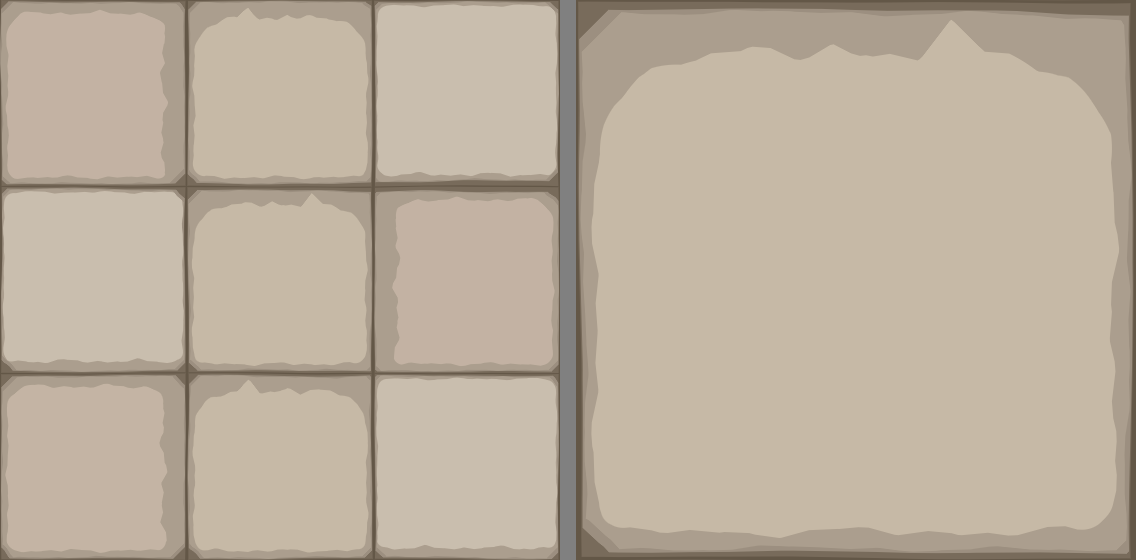
Left: the whole. Right: its middle third, enlarged.
A Shadertoy shader for this texture:

```glsl
const vec3 GROUT  = vec3(0.47, 0.42, 0.355);
const vec3 CRACK  = vec3(0.39, 0.34, 0.28);
const vec3 SHADOW = vec3(0.61, 0.56, 0.50);
const vec3 RIM    = vec3(0.67, 0.62, 0.555);
const vec3 ROSE   = vec3(0.765, 0.70, 0.64);
const vec3 SAND   = vec3(0.777, 0.725, 0.65);
const vec3 PALE   = vec3(0.79, 0.745, 0.682);

float hash(vec2 p) {
    return fract(sin(dot(p, vec2(12.7, 78.2))) * 437.5);
}

float triangleWave(float x) {
    return asin(sin(x)) * 0.63662;
}

// Layered sines folded into straight, chipped segments, range -1 to 1
float facets(float t, float seed) {
    return 0.45 * triangleWave(t * 17.0 + seed * 2.3)
         + 0.33 * triangleWave(t * 31.0 + seed * 5.1)
         + 0.22 * triangleWave(t * 59.0 + seed * 3.7);
}

float cover(float d, float pixel) {
    return clamp(0.5 - d / pixel, 0.0, 1.0);
}

float spike(float x, float center, float halfWidth) {
    return max(0.0, 1.0 - abs(x - center) / halfWidth);
}

float roundBox(vec2 p, vec2 halfSize, float radius) {
    vec2 q = abs(p) - halfSize + radius;
    return length(max(q, 0.0)) + min(max(q.x, q.y), 0.0) - radius;
}

// Worn face inside a tile; margins are left, right, bottom, top
float faceDistance(vec2 p, vec4 margins, float topRadius, float peak, float seed) {
    vec2 side = step(0.5, p);
    vec2 margin = mix(margins.xz, margins.yw, side);
    vec2 wear = vec2(facets(p.y, seed + side.x * 4.0),
                     facets(p.x, seed + 2.0 + side.y * 4.0));
    vec2 q = p + wear * (0.004 + 0.2 * margin);
    q.y -= side.y * peak * (spike(p.x, 0.33, 0.06) + 0.5 * spike(p.x, 0.54, 0.07));
    vec2 lo = margins.xz;
    vec2 hi = 1.0 - margins.yw;
    return roundBox(q - 0.5 * (lo + hi), 0.5 * (hi - lo), mix(0.05, topRadius, side.y));
}

// Joint of uneven width along one grid line
float jointDistance(float offset, float along, float halfWidth, float seed) {
    float drift = 0.006 * facets(along * 0.17, seed);
    float swell = 1.0 + 0.5 * facets(along * 0.23, seed + 3.0);
    return abs(offset + drift) - halfWidth * swell;
}

void mainImage(out vec4 fragColor, in vec2 fragCoord) {
    const float TILES = 3.0;
    vec2 grid = fragCoord / iResolution.xy * TILES;
    float pixel = TILES / min(iResolution.x, iResolution.y);
    vec2 cell = min(floor(grid), TILES - 1.0);
    vec2 p = grid - cell;

    // The middle row mirrors the order and shape of the three tile kinds
    float kind = cell.x;
    if (cell.y == 1.0) {
        kind = 2.0 - kind;
        p.x = 1.0 - p.x;
    }
    vec4 margins = vec4(0.04, 0.125, 0.05, 0.07);
    vec3 faceColor = mix(mix(ROSE, SAND, 0.3), ROSE, step(1.0, cell.y));
    float topRadius = 0.12;
    float peak = 0.0;
    if (kind == 1.0) {
        margins = vec4(0.04, 0.035, 0.05, 0.10);
        faceColor = SAND;
        topRadius = 0.19;
        peak = 0.05;
    } else if (kind == 2.0) {
        margins = vec4(0.02, 0.02, 0.065, 0.03);
        faceColor = PALE;
        topRadius = 0.06;
    }
    float face = faceDistance(p, margins, topRadius, peak, kind * 1.7 + cell.y * 0.15);
    vec3 color = mix(RIM, faceColor, cover(face, pixel));

    // Joints: slim at the canvas border, widening right along the upper row line
    vec2 line = round(grid);
    vec2 offset = grid - line;
    vec2 inner = step(0.5, line) * step(line, vec2(TILES - 0.5));
    vec2 halfWidth = mix(vec2(0.007, 0.009), vec2(0.009, 0.012), inner);
    halfWidth.y += 0.013 * step(1.5, line.y) * inner.y * smoothstep(0.7, 2.3, grid.x);
    float joint = min(jointDistance(offset.x, grid.y, halfWidth.x, line.x),
                      jointDistance(offset.y, grid.x, halfWidth.y, line.y + 5.0));

    // Broken corners where joints meet
    float chipSize = mix(0.025, 0.085, hash(line + 3.0));
    float chip = abs(offset.x) + abs(offset.y) - chipSize
               + 0.012 * facets(offset.x - offset.y, line.x + line.y);
    float gap = min(joint, chip);

    float shade = min(joint - 0.006 * (1.0 + facets(grid.x + grid.y, 2.0)), chip - 0.025);
    color = mix(color, SHADOW, cover(shade, pixel));
    color = mix(color, GROUT, cover(gap, pixel));

    // Dark core, mostly along the upright joints
    float core = min(jointDistance(offset.x, grid.y, 0.007, line.x),
                     jointDistance(offset.y, grid.x, 0.003, line.y + 5.0));
    color = mix(color, CRACK, cover(core, pixel));
    fragColor = vec4(color, 1.0);
}
```
